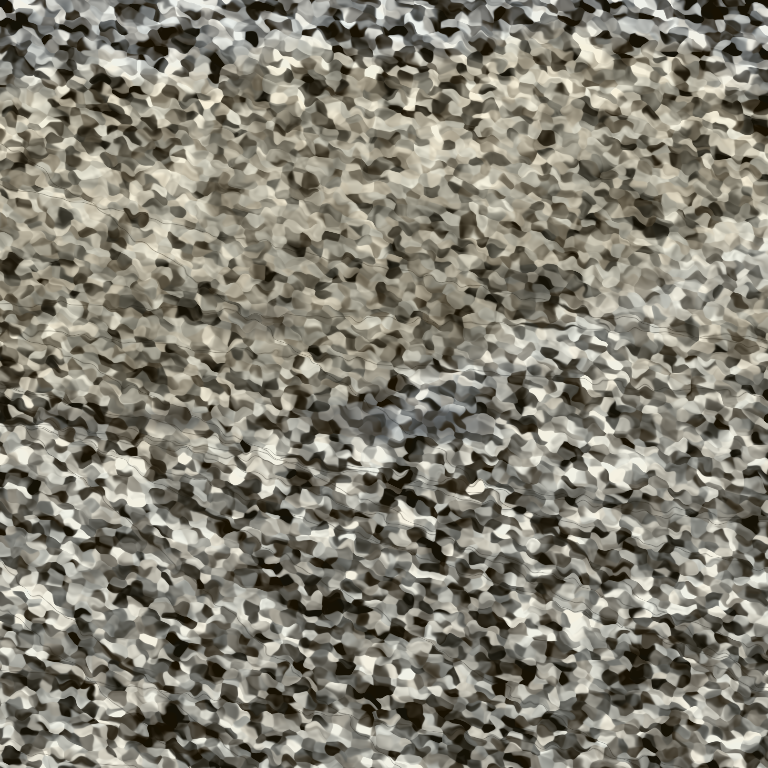
Reproduce this texture procedurally as a three.js fragment shader.

```glsl
varying vec2 vUv;

#define GRAIN_SCALE vec2(66.0, 98.0)
#define GRAIN_SOFTNESS 0.07
#define BED_TILT 0.32
#define CONTRAST 1.5
#define CRACK_COUNT 16
#define HOLLOW_COUNT 6
#define SHADOW_COLOR vec3(0.085, 0.065, 0.02)
#define PALE_COLOR vec3(0.87, 0.85, 0.775)
#define GREY_SHIFT vec3(-0.025, 0.0, 0.05)

// Sine-free hash: two random values per point
vec2 hash2(vec2 p) {
  vec3 q = fract(p.xyx * vec3(0.1031, 0.1030, 0.0973));
  q += dot(q, q.yzx + 33.33);
  return fract((q.xx + q.yz) * q.zy);
}

float valueNoise(vec2 p) {
  vec2 cell = floor(p);
  vec2 f = fract(p);
  f = f * f * (3.0 - 2.0 * f);
  float low = mix(hash2(cell).x, hash2(cell + vec2(1.0, 0.0)).x, f.x);
  float high = mix(hash2(cell + vec2(0.0, 1.0)).x, hash2(cell + 1.0).x, f.x);
  return mix(low, high, f.y);
}

float fbm(vec2 p) {
  float sum = 0.0;
  float amplitude = 0.53;
  for (int i = 0; i < 4; i++) {
    sum += amplitude * valueNoise(p);
    p = p * 2.03 + 17.3;
    amplitude *= 0.5;
  }
  return sum;
}

mat2 rotation(float angle) {
  float c = cos(angle);
  float s = sin(angle);
  return mat2(c, s, -s, c);
}

// Soft-edged Voronoi chips: x is the tone, y a tint
vec2 grains(vec2 p) {
  vec2 cell = floor(p);
  vec2 sum = vec2(0.0);
  float total = 0.0;
  for (int j = -1; j <= 1; j++) {
    for (int i = -1; i <= 1; i++) {
      vec2 id = cell + vec2(float(i), float(j));
      vec2 d = id + 0.1 + 0.8 * hash2(id) - p;
      float weight = exp(-dot(d, d) / GRAIN_SOFTNESS);
      sum += weight * hash2(id + 91.7);
      total += weight;
    }
  }
  return sum / total;
}

// Thin tapered crevices scattered over the face
float cracks(vec2 uv) {
  float mask = 0.0;
  for (int i = 0; i < CRACK_COUNT; i++) {
    vec2 place = hash2(vec2(float(i) * 7.0 + 3.0, 41.0));
    vec2 form = hash2(vec2(float(i) * 5.0 + 11.0, 83.0));
    vec2 d = rotation(form.x * 0.75) * (uv - place * vec2(1.0, 0.75));
    float halfLength = 0.02 + 0.045 * form.y * form.y;
    float width = 0.0038 * (1.0 - smoothstep(0.3, 1.0, abs(d.x) / halfLength));
    mask = max(mask, 1.0 - smoothstep(width - 0.002, width + 0.0015, abs(d.y)));
  }
  return mask;
}

// Broad shaded hollows strung along the middle bed
float hollows(vec2 uv) {
  float mask = 0.0;
  for (int i = 0; i < HOLLOW_COUNT; i++) {
    vec2 r = hash2(vec2(float(i) + 29.0, 57.0));
    float raised = mod(float(i), 3.0) == 2.0 ? 0.17 : 0.0;
    vec2 center = vec2(0.1 + 0.12 * float(i), 0.42 + 0.04 * r.x + raised);
    vec2 d = (uv - center) / vec2(0.05 + 0.04 * r.y, 0.026);
    mask = max(mask, (1.0 - smoothstep(0.3, 1.2, length(d))) * (0.6 + 0.4 * r.y));
  }
  return mask;
}

void main() {
  vec2 uv = vUv;
  vec2 wobble = vec2(valueNoise(uv * 75.0), valueNoise(uv * 75.0 + 31.0)) - 0.5;
  vec2 rough = uv + 0.011 * wobble;

  // Beds: grey top strip, pale middle, greyer coarse base
  float bed = uv.y + 0.16 * (fbm(uv * vec2(4.0, 6.0) + 5.0) - 0.5);
  float pale = smoothstep(0.44, 0.58, bed) * (1.0 - smoothstep(0.74, 0.92, bed));
  float top = smoothstep(0.89, 0.96, bed);
  float grey = top + 0.55 * (1.0 - smoothstep(0.38, 0.56, bed));
  float seam = (uv.y - 0.48 - 0.4 * (uv.x - 0.55)) / 0.05;
  float streak = exp(-seam * seam) * smoothstep(0.42, 0.56, uv.x);

  // Chips of two sizes, lying along the tilted bedding
  vec2 along = rotation(BED_TILT) * rough;
  vec2 fine = grains(along * GRAIN_SCALE);
  vec2 coarse = grains(along * GRAIN_SCALE * 0.52 + 43.0);
  float chip = 0.66 * fine.x + 0.34 * coarse.x - 0.5;
  chip *= chip > 0.0 ? 1.0 - 0.45 * pale : 1.0 - 0.1 * pale;
  float grit = valueNoise(along * vec2(150.0, 210.0)) - 0.5;

  // Light and shade
  float patches = fbm(uv * vec2(5.0, 10.0) + 61.0) - 0.5;
  float tone = 0.54 + 0.13 * pale + 0.14 * streak + 0.35 * patches;
  tone += CONTRAST * (1.0 + 0.2 * top) * chip + 0.16 * grit;
  float hollow = hollows(uv + 0.05 * (vec2(fbm(uv * 14.0), fbm(uv * 14.0 + 9.0)) - 0.5));
  tone = mix(tone, 0.22 + 0.45 * chip, 0.7 * hollow);
  tone = mix(tone, 0.06, 0.85 * cracks(rough));
  tone = clamp(tone, 0.0, 1.12);

  // Earth colours with slight chip tint
  vec3 color = mix(SHADOW_COLOR, PALE_COLOR, tone);
  color += GREY_SHIFT * (grey + streak * 0.5 + hollow * 0.4) * smoothstep(0.0, 0.5, tone);
  color += vec3(0.025, 0.0, -0.025) * (fine.y - 0.5);
  gl_FragColor = vec4(clamp(color, 0.0, 1.0), 1.0);
}
```
